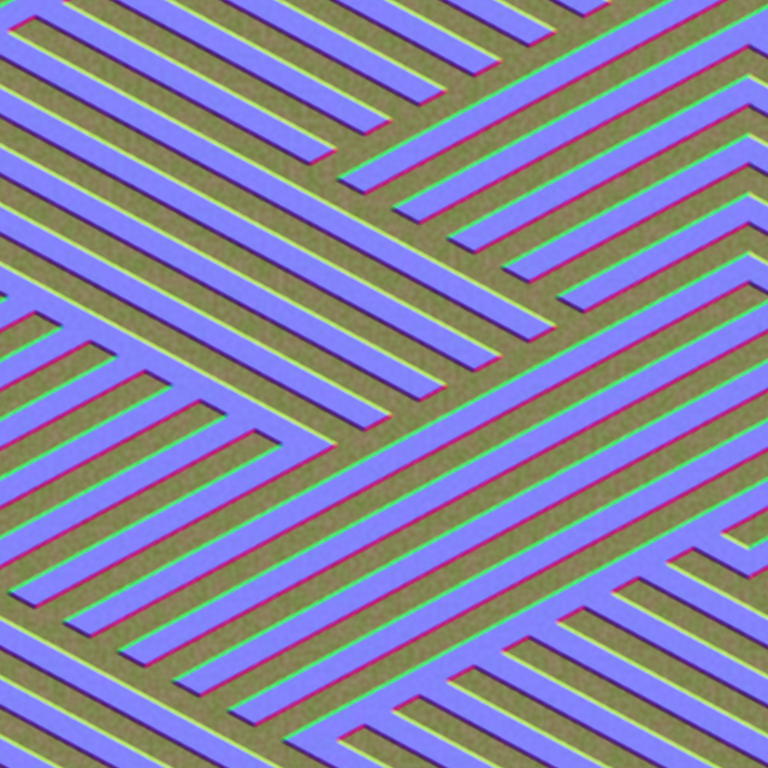
Give the GLSL for this texture map, as a three.js fragment shader.

```glsl
varying vec2 vUv;

vec2 gradientAt(vec2 cell) {
  float a = 6.2832 * fract(sin(dot(cell, vec2(127.1, 311.7))) * 43758.5);
  return vec2(cos(a), sin(a));
}

float gradientNoise(vec2 p) {
  vec2 i = floor(p), f = fract(p), w = f * f * (3.0 - 2.0 * f);
  vec2 e = vec2(1.0, 0.0);
  float bottom = mix(dot(gradientAt(i), f), dot(gradientAt(i + e), f - e), w.x);
  float top = mix(dot(gradientAt(i + e.yx), f - e.yx), dot(gradientAt(i + 1.0), f - 1.0), w.x);
  return mix(bottom, top, w.y);
}

// 1 on a raised bar, 0 in a groove
float barMask(vec2 uv) {
  // oblique axes: x runs down right, y runs up right, one bar per unit
  float across = mod(uv.x * 14.0 + 0.33, 14.0) - 0.33;
  float down = 26.0 * (1.0 - uv.y);
  vec2 oblique = 0.5 * vec2(across + down, across - down) - vec2(0.6, 0.04);

  // woven patches, five bars wide
  vec2 patchId = floor(oblique / 5.0);
  bool upperFalling = patchId.x > -0.5 && patchId.y > -1.5
    && patchId.x + min(patchId.y, 0.0) < 0.5;
  bool falling = upperFalling || patchId.x > 2.5 || patchId.y < -2.5;

  vec2 bar = fract(oblique);
  return falling ? 1.0 - step(0.5, bar.y) : step(0.5, bar.x);
}

void main() {
  // blurred height and its slope over a small disc
  float height = 0.0, total = 0.0;
  vec2 slope = vec2(0.0);
  for (int y = -4; y <= 4; y++) {
    for (int x = -4; x <= 4; x++) {
      vec2 offset = vec2(float(x), float(y)) / 4.0;
      float weight = 1.0 - smoothstep(0.9, 1.15, length(offset));
      float h = barMask(vUv + offset * 0.0046) * weight;
      height += h;
      slope += offset * h;
      total += weight;
    }
  }
  height /= total;
  slope /= total;

  // bevel tilt in red and green, height in blue
  vec3 color = vec3(vec2(0.515) - 2.0 * slope, mix(0.33, 0.99, height * height));

  // faint mottling, stronger in the grooves
  float coarse = gradientNoise(vUv * 48.0);
  float fine = gradientNoise(vUv * 130.0 + 17.0);
  float strength = mix(0.07, 0.03, height);
  color += strength * vec3(coarse + 0.5 * fine, fine - 0.4 * coarse, coarse + fine);

  gl_FragColor = vec4(clamp(color, 0.0, 1.0), 1.0);
}
```
